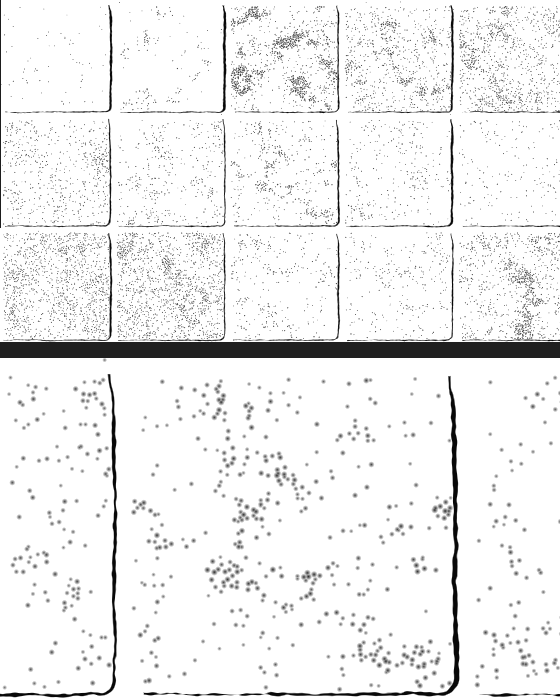
Top: the whole. Bottom: its middle third, enlarged.
A Shadertoy shader for this texture:

```glsl
#define ROWS 3.0            // tiles down the canvas
#define COLUMNS 5.0         // period of the wear across
#define SIDE 0.969          // right edge inside a tile
#define BASE 0.016          // bottom edge inside a tile
#define CORNER 0.045        // corner radius
#define SIDE_WIDTH 0.0088   // half width of a full side stroke
#define BASE_WIDTH 0.0042   // half width of the bottom stroke
#define WOBBLE 0.013        // hand-drawn waviness
#define SITES 70.0          // speckle sites along a tile
#define SPECK 0.0019        // speck radius
#define SPECK_BLUR 0.0125   // softness of a speck

const vec3 PAPER = vec3(1.0);
const vec3 INK = vec3(0.03);

// Per tile, bottom row first: even speckle, clustered speckle, side stroke weight
const vec3 WEAR[15] = vec3[15](
    vec3(0.28, 0.10, 0.90), vec3(0.30, 0.35, 0.50), vec3(0.04, 0.25, 0.70),
    vec3(0.05, 0.15, 0.60), vec3(0.15, 0.50, 0.80),
    vec3(0.12, 0.15, 0.72), vec3(0.08, 0.10, 0.50), vec3(0.05, 0.45, 0.75),
    vec3(0.05, 0.10, 1.00), vec3(0.04, 0.00, 0.80),
    vec3(0.01, 0.03, 1.10), vec3(0.01, 0.28, 1.20), vec3(0.13, 0.80, 0.60),
    vec3(0.14, 0.65, 0.95), vec3(0.19, 0.35, 0.80));

vec3 wearAt(vec2 tile) {
    return WEAR[int(mod(tile.x, COLUMNS)) + int(COLUMNS) * int(mod(tile.y, ROWS))];
}

vec3 hash3(vec2 p) {
    vec3 h = fract(p.xyx * vec3(0.1031, 0.1030, 0.0973));
    h += dot(h, h.yxz + 33.33);
    return fract((h.xxy + h.yzz) * h.zyx);
}

float corner(vec2 cell, vec2 offset, vec2 f) {
    return dot(hash3(cell + offset + 57.0).xy * 2.0 - 1.0, f - offset);
}

float gradientNoise(vec2 p) {
    vec2 i = floor(p), f = p - i;
    vec2 u = f * f * f * (f * (f * 6.0 - 15.0) + 10.0);
    return mix(mix(corner(i, vec2(0, 0), f), corner(i, vec2(1, 0), f), u.x),
               mix(corner(i, vec2(0, 1), f), corner(i, vec2(1, 1), f), u.x), u.y);
}

vec2 gradientNoise2(vec2 p) {
    return vec2(gradientNoise(p), gradientNoise(p + 70.0));
}

float coverage(float dist, float blur) {
    return clamp(0.5 - dist / blur, 0.0, 1.0);
}

// Ragged right and broken bottom strokes joined by a rounded corner
float outline(vec2 p, float pixel) {
    vec2 tile = floor(p);
    vec3 vary = hash3(tile + 11.0);
    vec2 warp = gradientNoise2(p * 3.0) + 0.7 * gradientNoise2(p * 8.0 + 20.0)
              + 0.35 * gradientNoise2(p * 30.0 + 40.0);
    vec2 f = p - tile + warp * WOBBLE;
    f.x += (vary.y - 0.5) * 0.006 + 0.014 * smoothstep(0.87, 0.96, f.y);

    vec2 a = vec2(f.x - SIDE, BASE - f.y) + CORNER;
    float edge = abs(length(max(a, 0.0)) + min(max(a.x, a.y), 0.0) - CORNER);

    float grain = gradientNoise(p * 14.0 + 9.0) + 0.8 * gradientNoise(p * 43.0);
    float sideHalf = SIDE_WIDTH * (wearAt(tile).z + 0.45 * grain);
    float baseHalf = BASE_WIDTH * (0.35 + 0.65 * f.x + 1.3 * grain);
    float onSide = smoothstep(-CORNER, CORNER, a.x - a.y);
    float taper = SIDE_WIDTH * 0.5 * smoothstep(0.85, 0.95, f.y);
    float ends = max(f.y - 0.95, 0.025 + 0.05 * vary.z - f.x);
    float halfWidth = mix(baseHalf, max(sideHalf - taper, 0.003), onSide);
    return coverage(max(edge - halfWidth, ends), pixel);
}

// Chance of a speck at a place, with clusters and bare gaps between tiles
float speckChance(vec2 p, out float cluster) {
    vec2 tile = floor(p), f = p - tile;
    vec3 wear = wearAt(tile);
    float n = gradientNoise(p * 4.0 + 3.0) + 0.8 * gradientNoise(p * 12.0);
    cluster = wear.y * smoothstep(0.1, 0.5, n);
    vec2 inside = step(vec2(0.03, 0.035), f) * step(f, vec2(0.955, 0.95));
    return (wear.x * clamp(1.0 + 1.3 * n, 0.2, 2.0) + cluster) * inside.x * inside.y;
}

// Jittered specks on a fine grid
float speckle(vec2 p, float pixel) {
    vec2 home = floor(p * SITES);
    float ink = 0.0;
    for (int y = -1; y <= 1; y++)
    for (int x = -1; x <= 1; x++) {
        vec2 site = home + vec2(x, y);
        vec3 h = hash3(site + 131.0);
        float cluster;
        float chance = speckChance((site + 0.5) / SITES, cluster);
        float radius = SPECK * (0.3 + 1.4 * fract(h.z * 37.0) + 1.6 * cluster);
        float dist = length(p - (site + h.xy) / SITES) - radius;
        ink = max(ink, coverage(dist, max(SPECK_BLUR, pixel)) * step(h.z, chance));
    }
    return ink;
}

void mainImage(out vec4 fragColor, in vec2 fragCoord) {
    float pixel = ROWS / iResolution.y;
    vec2 p = fragCoord * pixel;
    float ink = max(outline(p, pixel * 1.2), speckle(p, pixel));
    // Thin margin stroke left of the upper rows
    ink = max(ink, coverage(max(p.x - 0.008, 1.0 - p.y), pixel));
    fragColor = vec4(mix(PAPER, INK, ink), 1.0);
}
```
